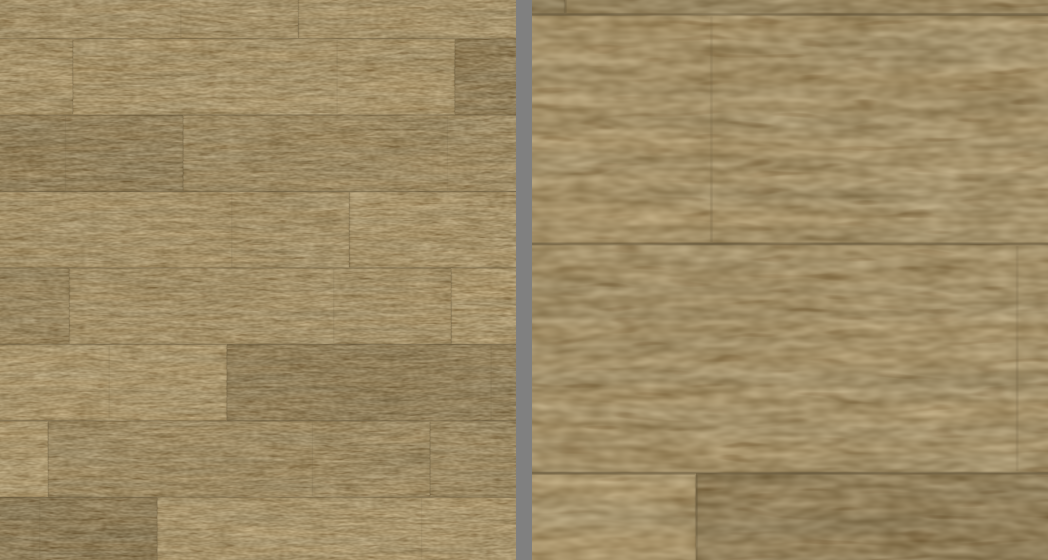
Left: the whole. Right: its middle third, enlarged.
This texture is drawn by a WebGL 1 fragment shader. Its source:

```glsl
precision highp float;
// Oak plank floor: eight staggered rows with fine grain, tonal variation and thin seams.

uniform vec2 u_resolution;

// Sizes in units of canvas height
const float ROW_HEIGHT = 0.1365;
const float TOP_SHIFT = 0.0675;
const float PLANK_LENGTH = 0.682;
const float FAINT_JOINT = 0.692; // position along each plank
const float SEAM_HALF_WIDTH = 0.0008;

const vec3 DARK_OAK = vec3(0.550, 0.482, 0.345);
const vec3 LIGHT_OAK = vec3(0.692, 0.612, 0.450);
const vec3 SEAM_COLOR = vec3(0.400, 0.345, 0.235);

float hash(vec2 p) {
  vec3 q = fract(p.xyx * vec3(0.1031, 0.1030, 0.0973));
  q += dot(q, q.yzx + 33.33);
  return fract((q.x + q.y) * q.z);
}

float cornerSlope(vec2 cell, vec2 offset) {
  float angle = 6.2832 * hash(cell);
  return dot(vec2(cos(angle), sin(angle)), offset);
}

// Gradient noise, roughly -0.7 to 0.7
float noise(vec2 p) {
  vec2 i = floor(p), f = fract(p), e = vec2(1.0, 0.0);
  vec2 u = f * f * f * (f * (f * 6.0 - 15.0) + 10.0);
  return mix(mix(cornerSlope(i, f), cornerSlope(i + e.xy, f - e.xy), u.x),
             mix(cornerSlope(i + e.yx, f - e.yx), cornerSlope(i + e.xx, f - e.xx), u.x), u.y);
}

// Selects one of eight per-row values
vec4 slot(float i) {
  return 1.0 - step(0.5, abs(vec4(0.0, 1.0, 2.0, 3.0) - i));
}

float pick(vec4 upper, vec4 lower, float row) {
  return dot(upper, slot(row)) + dot(lower, slot(row - 4.0));
}

float plankStart(float row) {
  return pick(vec4(0.533, 0.130, 0.327, 0.624), vec4(0.124, 0.405, 0.086, 0.281), row);
}

float plankTone(float row, float plank) {
  float left = pick(vec4(0.60, 0.72, 0.18, 0.66), vec4(0.36, 0.76, 0.84, 0.04), row);
  float middle = pick(vec4(0.68, 0.70, 0.45, 0.72), vec4(0.62, 0.18, 0.46, 0.72), row);
  float right = pick(vec4(0.5, 0.12, 0.5, 0.5), vec4(0.80, 0.5, 0.44, 0.5), row);
  return plank < -0.5 ? left : (plank < 0.5 ? middle : right);
}

float line(float dist, float halfWidth, float pixel) {
  return 1.0 - smoothstep(halfWidth - pixel, halfWidth + pixel, dist);
}

// Layered streaks running along the plank, mostly fine fibres
float grain(vec2 p, vec2 seed) {
  p += seed;
  p.y += 0.005 * noise(p * vec2(5.0, 14.0));
  float streaks = 0.030 * noise(p * vec2(3.0, 18.0));
  streaks += 0.050 * noise(p * vec2(7.0, 85.0) + 17.0);
  streaks += 0.110 * noise(p * vec2(24.0, 190.0) + 41.0);
  return streaks + 0.085 * noise(p * vec2(95.0, 290.0) + 73.0);
}

// Short dark pores
float pores(vec2 p, vec2 seed) {
  return smoothstep(0.20, 0.50, noise((p + seed) * vec2(32.0, 200.0) + 90.0));
}

void main() {
  vec2 p = gl_FragCoord.xy / u_resolution.y;
  float pixel = 1.0 / u_resolution.y;

  // Plank layout
  float rowCoord = (1.0 - p.y + TOP_SHIFT) / ROW_HEIGHT;
  float row = floor(rowCoord);
  float along = (p.x - plankStart(row)) / PLANK_LENGTH;
  float plank = floor(along);
  vec2 local = fract(vec2(along, rowCoord));

  // Wood colour, with a separate grain for each plank
  vec2 id = vec2(plank + 11.0, row + 5.0);
  vec2 seed = 4.0 * vec2(hash(id), hash(id + 31.7)) + 3.0;
  vec3 color = mix(DARK_OAK, LIGHT_OAK, plankTone(row, plank));
  color += grain(p, seed) * vec3(0.97, 1.0, 1.0);
  color -= pores(p, seed) * vec3(0.048, 0.057, 0.058);
  float tint = noise((p + seed) * vec2(5.0, 70.0) + 120.0);
  color += 0.016 * tint * vec3(1.0, 0.0, -1.0);

  // Seams: long edges, plank ends and faint inner joints
  float edge = min(local.y, 1.0 - local.y) * ROW_HEIGHT;
  float end = min(local.x, 1.0 - local.x) * PLANK_LENGTH;
  float joint = abs(local.x - FAINT_JOINT) * PLANK_LENGTH;
  float wear = 0.85 + 0.6 * noise(p * vec2(18.0, 34.0));
  float seam = 0.72 * line(edge, SEAM_HALF_WIDTH, pixel);
  seam = max(seam, 0.48 * line(end, SEAM_HALF_WIDTH, pixel));
  seam = max(seam, 0.20 * line(joint, SEAM_HALF_WIDTH, pixel));
  color -= 0.020 * exp(-min(edge, end) * 350.0);
  color = mix(color, SEAM_COLOR, clamp(seam * wear, 0.0, 1.0));

  gl_FragColor = vec4(clamp(color, 0.0, 1.0), 1.0);
}
```
